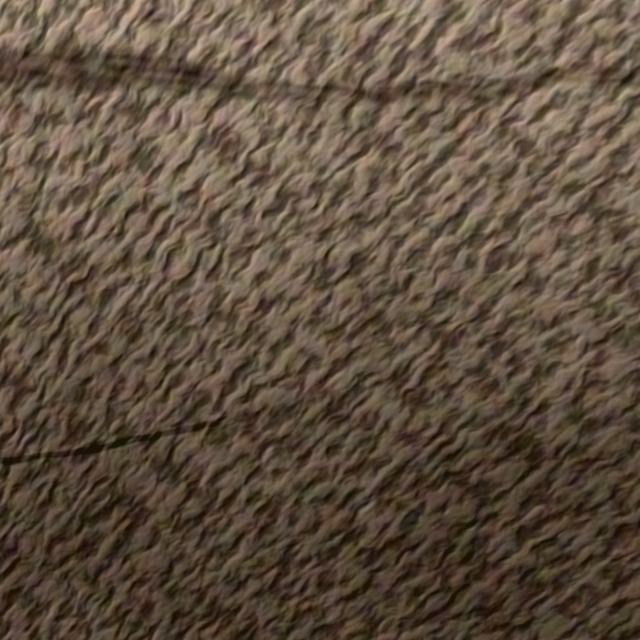
Write a Shadertoy shader that draws this texture.

```glsl
// Weathered brown hide: slanted wrinkled grain in raking light, with a dark fold and a crack.

vec2 gradientAt(vec2 cell) {
    float h = fract(sin(dot(cell, vec2(127.1, 311.7))) * 43758.55);
    return vec2(cos(6.2832 * h), sin(6.2832 * h));
}

float gradientNoise(vec2 p) {
    vec2 i = floor(p), f = fract(p);
    vec2 u = f * f * f * (f * (f * 6.0 - 15.0) + 10.0);
    vec2 e = vec2(0.0, 1.0);
    float bottom = mix(dot(gradientAt(i), f), dot(gradientAt(i + e.yx), f - e.yx), u.x);
    float top = mix(dot(gradientAt(i + e), f - e), dot(gradientAt(i + e.yy), f - e.yy), u.x);
    return mix(bottom, top, u.y);
}

// Height of the wrinkles, stretched along a direction that leans over to the right
float wrinkleHeight(vec2 p) {
    p += 0.007 * vec2(gradientNoise(p * 32.0), gradientNoise(p * 32.0 + 19.0));
    p *= 1.12 - 0.15 * p.y;
    float across = 0.85 * p.x - 0.15 * p.x * p.x - 0.65 * p.y;
    float along = 0.6 * p.x + 0.8 * p.y;
    vec2 q = vec2(across, along);
    return gradientNoise(q * vec2(54.0, 21.0))
         + 0.55 * gradientNoise(q * vec2(92.0, 46.0) + 7.3)
         + 0.2 * gradientNoise(q * vec2(170.0, 100.0) + 31.7);
}

// Dark fold near the top, broad at the left and thin further on
float foldMask(vec2 p) {
    float wobble = 0.012 * gradientNoise(p * vec2(9.0, 4.0)) + 0.008 * gradientNoise(p * 26.0);
    float centre = 0.89 - 0.038 * smoothstep(0.2, 0.5, p.x) + 0.03 * smoothstep(0.65, 0.95, p.x);
    float halfWidth = mix(0.034, 0.016, smoothstep(0.2, 0.45, p.x));
    float d = abs(p.y - centre + wobble);
    return (1.0 - smoothstep(0.5 * halfWidth, 1.25 * halfWidth, d))
         * mix(1.0, 0.65, smoothstep(0.25, 0.5, p.x));
}

// Thin crack rising from the left edge
float crackMask(vec2 p) {
    float path = 0.28 + 0.1 * p.x + 0.25 * p.x * p.x + 0.006 * gradientNoise(p * 22.0);
    return (1.0 - smoothstep(0.002, 0.008, abs(p.y - path))) * (1.0 - smoothstep(0.28, 0.45, p.x));
}

void mainImage(out vec4 fragColor, in vec2 fragCoord) {
    vec2 p = fragCoord / iResolution.xy;

    // Broad light: bright at the top left, dim towards the bottom
    float light = 0.17 + 0.45 * smoothstep(0.05, 0.9, p.y);
    light += 0.18 * smoothstep(0.82, 1.0, p.y) * (1.0 - 0.7 * p.x);
    light += 0.1 * gradientNoise(p * vec2(4.0, 6.0) + 3.0);
    light += 0.1 * gradientNoise(p * 13.0 + 5.0);
    light -= 0.08 * exp(-24.0 * dot(p - vec2(0.8, 0.27), p - vec2(0.8, 0.27)));

    // Plateaus with dark pits, plus relief lit from the upper left
    float height = wrinkleHeight(p);
    float plateau = smoothstep(-0.5, 0.35, height) - 0.6;
    float relief = height - wrinkleHeight(p + vec2(-0.004, 0.003));
    float contrast = 0.37 + 0.48 * light;
    float tone = light + contrast * (0.75 * plateau + 0.75 * relief);

    // Fold with its own level streaks, the crack, and a dark stain
    float fold = foldMask(p);
    float streaks = gradientNoise(p * vec2(18.0, 70.0) + vec2(0.0, 8.0 * p.x));
    tone = mix(tone, 0.55 * tone - 0.08 + 0.4 * streaks, fold);
    tone -= 0.35 * crackMask(p);
    float stainDistance = length((p - vec2(0.24, 0.968)) * vec2(1.0, 1.7));
    tone -= 0.4 * (1.0 - smoothstep(0.005, 0.04, stainDistance + 0.015 * gradientNoise(p * 40.0)));

    // Brown ramp with faint warm and green patches
    tone = clamp(tone, -0.17, 1.2);
    vec3 shadowBrown = vec3(0.19, 0.14, 0.09);
    vec3 paleTan = vec3(0.66, 0.58, 0.50);
    vec3 color = mix(shadowBrown, paleTan, tone);
    color += 0.05 * gradientNoise(p * 24.0 + 11.0) * vec3(0.8, -0.4, 0.2);
    color += 0.06 * gradientNoise(p * 30.0 + 47.0) * vec3(0.3, 0.2, -0.8);
    fragColor = vec4(clamp(color, 0.0, 1.0), 1.0);
}
```
